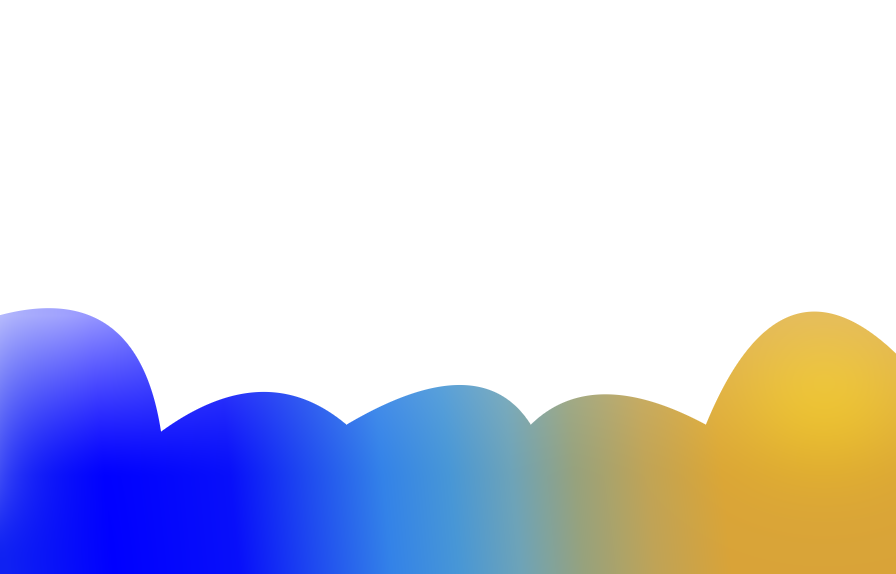
A Shadertoy shader for this background:

```glsl
// A row of five rounded hills along the foot of a white canvas.
// Each hill is a quadratic Bezier arc solved for its height at x; the fill is
// a blue-to-gold ramp across the canvas, with a pale haze and a warm glow.

#define HILLS 5
#define STOPS 10
#define RAMP_TILT 0.06
#define HAZE_BASE 0.17
#define HAZE_DEPTH 0.28
#define HAZE_LEFT 0.62
#define HAZE_RIGHT 0.20
#define GLOW_CENTER vec2(0.92, 0.31)
#define GLOW_RADIUS vec2(0.11, 0.14)
#define GLOW_COLOR vec3(0.92, 0.745, 0.15)

// Points where neighbouring hills meet, and the control point of each arc
const vec2 valleys[HILLS + 1] = vec2[](
    vec2(0.0, 0.451), vec2(0.1797, 0.248), vec2(0.3867, 0.2602),
    vec2(0.5924, 0.2602), vec2(0.7878, 0.2602), vec2(1.0, 0.3841));
const vec2 controls[HILLS] = vec2[](
    vec2(0.1536, 0.5142), vec2(0.2956, 0.3801), vec2(0.5365, 0.3984),
    vec2(0.6615, 0.3659), vec2(0.8711, 0.5772));

// Colour in rgb, position across the canvas in w
const vec4 ramp[STOPS] = vec4[](
    vec4(0.06, 0.13, 0.95, 0.00), vec4(0.00, 0.00, 1.00, 0.12),
    vec4(0.03, 0.06, 0.98, 0.26), vec4(0.12, 0.29, 0.94, 0.345),
    vec4(0.20, 0.51, 0.91, 0.43), vec4(0.28, 0.59, 0.84, 0.505),
    vec4(0.43, 0.64, 0.72, 0.575), vec4(0.59, 0.635, 0.49, 0.645),
    vec4(0.75, 0.64, 0.34, 0.725), vec4(0.85, 0.64, 0.22, 0.81));

// Height (x) and slope (y) of an arc whose x grows steadily from a to c
vec2 arcHeight(vec2 a, vec2 b, vec2 c, float x) {
    vec2 bend = a - 2.0 * b + c;
    vec2 run = b - a;
    float rise = x - a.x;
    float root = sqrt(max(run.x * run.x + bend.x * rise, 0.0));
    float t = clamp(rise / max(run.x + root, 1e-5), 0.0, 1.0);
    float height = a.y + t * (2.0 * run.y + t * bend.y);
    vec2 tangent = run + t * bend;
    return vec2(height, tangent.y / max(tangent.x, 1e-4));
}

vec2 skyline(float x) {
    vec2 result = vec2(0.0);
    for (int i = 0; i < HILLS; i++) {
        if (x >= valleys[i].x) {
            result = arcHeight(valleys[i], controls[i], valleys[i + 1], x);
        }
    }
    return result;
}

vec3 rampColor(float x) {
    vec3 color = ramp[0].rgb;
    for (int i = 1; i < STOPS; i++) {
        float blend = (x - ramp[i - 1].w) / (ramp[i].w - ramp[i - 1].w);
        color = mix(color, ramp[i].rgb, clamp(blend, 0.0, 1.0));
    }
    return color;
}

void mainImage(out vec4 fragColor, in vec2 fragCoord) {
    vec2 uv = fragCoord / iResolution.xy;

    // Slightly slanted colour ramp
    vec3 fill = rampColor(uv.x + RAMP_TILT * (uv.y - 0.12));

    // Warm glow inside the right hill
    vec2 offset = (uv - GLOW_CENTER) / GLOW_RADIUS;
    fill = mix(fill, GLOW_COLOR, exp(-dot(offset, offset)));

    // Pale haze toward the crests, strongest at the left
    float haze = pow(clamp((uv.y - HAZE_BASE) / HAZE_DEPTH, 0.0, 1.0), 1.3);
    haze *= mix(HAZE_LEFT, HAZE_RIGHT, smoothstep(0.05, 0.35, uv.x));
    float leftRim = 0.2 * exp(-uv.x / 0.03) * smoothstep(0.02, 0.2, uv.y);
    fill = mix(fill, vec3(1.0), haze + leftRim * (1.0 - haze));

    // Smooth edge, measured across the slope of the arc
    vec2 crest = skyline(uv.x);
    float slope = crest.y * iResolution.y / iResolution.x;
    float edge = (crest.x - uv.y) * iResolution.y / sqrt(1.0 + slope * slope);
    float inside = clamp(edge + 0.5, 0.0, 1.0);

    fragColor = vec4(mix(vec3(1.0), fill, inside), 1.0);
}
```
